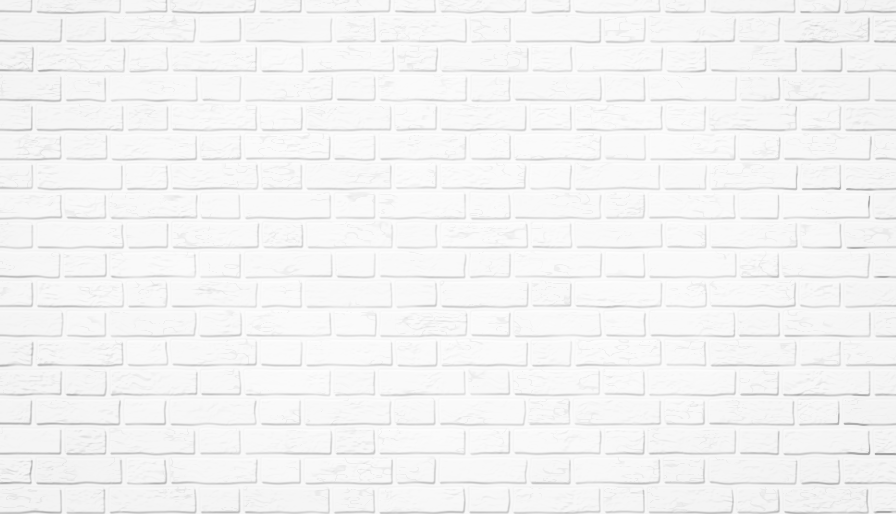
Write a WebGL 2 fragment shader that draws this texture.

```glsl
#version 300 es
precision highp float;
// White painted brick wall in Flemish bond, with thin shadows, brush scratches and darker edges.

#define ROWS 17.46          // brick courses over the canvas height
#define FIRST_JOINT 0.46    // depth of the topmost joint, in courses
#define PERIOD 4.575        // long plus short brick, in courses
#define LONG_BRICK 3.06     // length of the long brick with its joint
#define HALF_JOINT 0.08     // half the mortar width
#define BEVEL 0.042         // softness of the brick edge
#define JITTER 0.09         // irregular brick placement
#define WOBBLE 0.06         // uneven brick outlines
#define SCRATCHES 0.75      // depth of the surface grain
#define SHADOW 0.135        // strength of the relief shading
#define VIGNETTE 0.024      // darkening towards the borders

uniform vec2 u_resolution;
out vec4 outColor;

const vec3 MORTAR = vec3(0.984);
const vec3 PAINT = vec3(0.978);
const vec3 CRACK = vec3(0.58);

float hash(vec2 p) {
  vec3 h = fract(vec3(p.xyx) * 0.1031);
  h += dot(h, h.yzx + 33.33);
  return fract((h.x + h.y) * h.z);
}

float noise(vec2 p) {
  vec2 i = floor(p), f = fract(p);
  f = f * f * (3.0 - 2.0 * f);
  vec2 e = vec2(0.0, 1.0);
  return mix(mix(hash(i), hash(i + e.yx), f.x),
             mix(hash(i + e), hash(i + e.yy), f.x), f.y);
}

// Signed distance to the brick around q; id identifies that brick.
float brickDistance(vec2 q, out vec2 id) {
  q += WOBBLE * (vec2(noise(q * 2.3), noise(q * 1.7 + 40.0)) - 0.5);
  float row = floor(q.y);
  float start = mix(3.65, 1.15, mod(row, 2.0));
  float x = q.x - start - JITTER * (hash(vec2(row, 7.0)) - 0.5);
  float pair = floor(x / PERIOD);
  float along = x - pair * PERIOD;
  float split = LONG_BRICK + JITTER * (hash(vec2(pair, row)) - 0.5);
  float isShort = step(split, along);
  float left = split * isShort;
  float right = mix(split, PERIOD, isShort);
  id = vec2(pair * 2.0 + isShort, row);

  vec2 halfSize = vec2(0.5 * (right - left), 0.5) - HALF_JOINT;
  vec2 local = vec2(along - 0.5 * (left + right), fract(q.y) - 0.5);
  float corner = 0.07;
  vec2 d = abs(local) - halfSize + corner;
  return length(max(d, 0.0)) + min(max(d.x, d.y), 0.0) - corner;
}

// Relief of the wall: raised bricks with a brushed, patchy grain.
float relief(vec2 q, float soft) {
  vec2 id;
  float face = smoothstep(soft, -soft, brickDistance(q, id));
  vec2 g = q + 0.25 * noise(q * 2.0);
  float grain = 0.5 * noise(g * vec2(2.8, 10.0)) + 0.5 * noise(g * vec2(8.0, 15.0) + 9.0);
  float rough = mix(0.2, 1.0, hash(id + 3.0)) * smoothstep(0.15, 0.85, noise(q * 1.3 + id * 5.0));
  return face * (1.0 + SCRATCHES * rough * (grain - 0.5)) + 0.08 * grain;
}

void main() {
  vec2 uv = gl_FragCoord.xy / u_resolution;
  vec2 q = vec2(gl_FragCoord.x, u_resolution.y - gl_FragCoord.y) / u_resolution.y * ROWS;
  q.y -= FIRST_JOINT;
  float soft = max(BEVEL, 0.7 * ROWS / u_resolution.y);

  // Painted faces with a barely different tone on each brick
  vec2 id;
  float d = brickDistance(q, id);
  float face = smoothstep(soft, -soft, d);
  vec3 paint = PAINT + 0.008 * (hash(id + 11.0) - 0.5);
  vec3 color = mix(MORTAR, paint, face);

  // Light from the upper left, and a faint line around every brick
  float border = smoothstep(0.25, 0.68, length((uv - vec2(0.5, 0.56)) * vec2(1.0, 0.85)));
  float slope = relief(q - vec2(0.035, 0.06), soft) - relief(q, soft);
  float unevenness = mix(0.6, 1.4, noise(q * vec2(1.3, 2.1) + 21.0));
  float shade = max(slope, 0.0) * SHADOW * (1.0 + 0.7 * border) * unevenness;
  float outline = smoothstep(0.06, 0.0, abs(d));
  color += 0.02 * max(-slope, 0.0) - shade - 0.022 * outline * unevenness;

  // Short fine brush lines in scattered patches
  float strokes = abs(noise(q * vec2(2.4, 8.0) + 0.5 * noise(q * 6.0) + 5.0) - 0.5);
  float patches = smoothstep(0.5, 0.75, noise(q * vec2(1.0, 1.6) + id * 3.0 + 80.0));
  color -= 0.045 * face * patches * smoothstep(0.09, 0.0, strokes);

  // Sparse dark cracks in the shaded joints, mostly near the right border
  float worn = smoothstep(0.7, 0.82, noise(q * vec2(1.1, 1.6) + 63.0));
  float cracked = worn * mix(0.05, 0.6, smoothstep(0.8, 1.0, uv.x));
  color = mix(color, CRACK, cracked * smoothstep(0.25, 0.6, slope));

  color -= VIGNETTE * border;
  outColor = vec4(clamp(color, 0.0, 1.0), 1.0);
}
```
